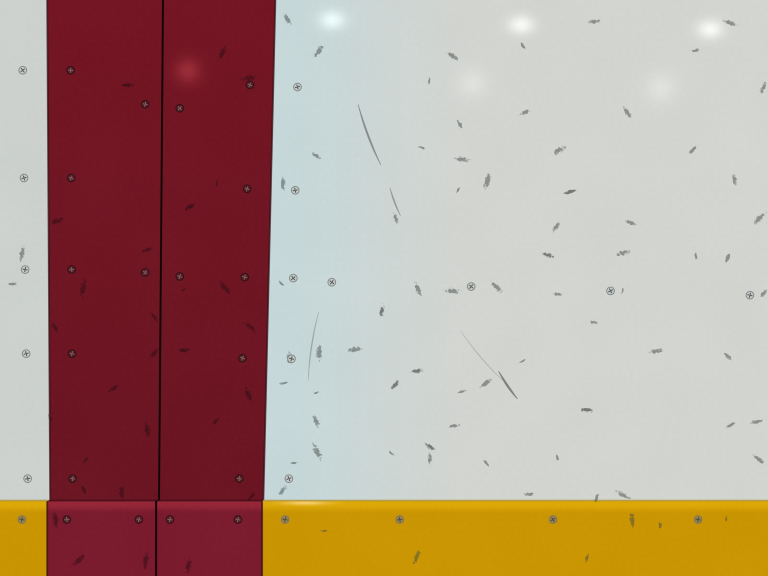
This texture is drawn by a Shadertoy shader. Its source:

```glsl
// Scuffed white rink boards with a dark red double stripe, a yellow kick plate and screws.

const float KICK_TOP = 0.131;
const float ROWS[5] = float[5](0.878, 0.691, 0.532, 0.386, 0.169);
const float KICK_SCREWS[9] = float[9](0.038, 0.116, 0.241, 0.295, 0.413, 0.495, 0.694, 0.96, 1.212);
// Smudges: centre and angle
const vec3 SMUDGES[10] = vec3[10](
  vec3(0.951, 0.557, -0.3), vec3(0.686, 0.332, 0.8), vec3(0.724, 0.356, 0.1),
  vec3(1.019, 0.288, -0.1), vec3(0.747, 0.224, -0.6), vec3(0.99, 0.667, 0.3),
  vec3(0.663, 0.46, 1.4), vec3(0.222, 0.852, 0), vec3(0.33, 0.641, 0.5), vec3(0.319, 0.392, 0.1));
// Scratches: both ends, strongest first
const vec4 SCRATCHES[5] = vec4[5](
  vec4(0.866, 0.355, 0.898, 0.308), vec4(0.622, 0.818, 0.661, 0.714), vec4(0.677, 0.674, 0.695, 0.626),
  vec4(0.553, 0.458, 0.535, 0.34), vec4(0.8, 0.425, 0.872, 0.34));

vec2 hash2(vec2 p) {
  vec3 q = fract(p.xyx * vec3(0.1031, 0.103, 0.0973));
  q += dot(q, q.yzx + 33.33);
  return fract((q.xx + q.yz) * q.zy);
}

float slope(vec2 cell, vec2 offset) { return dot(hash2(cell) * 2.0 - 1.0, offset); }

float gradientNoise(vec2 p) {
  vec2 i = floor(p), f = fract(p), u = f * f * (3.0 - 2.0 * f), e = vec2(1, 0);
  return mix(mix(slope(i, f), slope(i + e, f - e), u.x),
    mix(slope(i + e.yx, f - e.yx), slope(i + 1.0, f - 1.0), u.x), u.y);
}

float line(float d, float halfWidth, float px) {
  return 1.0 - smoothstep(halfWidth - px, halfWidth + px, abs(d));
}

float glow(vec2 d, vec2 size) { return exp(-dot(d / size, d / size)); }

mat2 rotation(float a) { return mat2(cos(a), -sin(a), sin(a), cos(a)); }

// Bent scratch that tapers towards both ends
float scratch(vec2 p, vec4 ends, float width, float px) {
  vec2 d = p - ends.xy, ab = ends.zw - ends.xy;
  float h = clamp(dot(d, ab) / dot(ab, ab), 0.0, 1.0), arch = 4.0 * h * (1.0 - h);
  d -= ab * h + vec2(ab.y, -ab.x) * 0.025 * arch;
  return line(length(d), width * (0.3 + 0.7 * arch), px);
}

// Rubbed spot broken up by noise
float smudge(vec2 p, vec3 mark, float size, float px) {
  vec2 d = rotation(mark.z) * (p - mark.xy) / (size * vec2(1, 0.36));
  return 1.0 - smoothstep(0.45, 1.1 + px / size, length(d) + 0.9 * gradientNoise(p * 240.0));
}

float scatteredMarks(vec2 p, float frequency, float density, float px) {
  vec2 cell = floor(p * frequency), shape = hash2(cell + 71.0);
  vec2 centre = (cell + 0.3 + 0.4 * hash2(cell)) / frequency;
  float size = (0.07 + 0.17 * shape.y) / frequency;
  return step(shape.x, density) * smudge(p, vec3(centre, 40.0 * shape.y), size, px);
}

vec2 nearer(vec2 a, vec2 b) { return dot(a, a) < dot(b, b) ? a : b; }

vec2 screwColumn(vec2 p, vec2 best, float xTop, float xBottom, float drop) {
  for (int i = 0; i < 5; i++) {
    float y = ROWS[i];
    best = nearer(best, p - vec2(mix(xBottom, xTop, y), y - drop * (y - 0.169)));
  }
  return best;
}

// Offset from the nearest screw
vec2 screwOffset(vec2 p) {
  vec2 best = screwColumn(p, vec2(9), 0.038, 0.05, 0.0);
  best = screwColumn(p, best, 0.122, 0.127, 0.0);
  best = screwColumn(p, best, 0.437, 0.411, 0.036);
  best = screwColumn(p, best, 0.519, 0.498, 0.041);
  for (int i = 0; i < 4; i++) {
    float k = float(i), row = floor(k / 2.0), side = mod(k, 2.0);
    best = nearer(best, p - vec2(0.576 + 0.242 * k, 0.51 - 0.0075 * k));
    best = nearer(best, p - vec2(0.252 + 0.06 * side, 0.819 - 0.007 * side - 0.292 * row));
  }
  for (int i = 0; i < 9; i++) best = nearer(best, p - vec2(KICK_SCREWS[i], 0.098));
  return best;
}

void mainImage(out vec4 fragColor, in vec2 fragCoord) {
  float px = 0.7 / iResolution.y;
  vec2 p = fragCoord / iResolution.y;
  float kick = 1.0 - smoothstep(-px, px, p.y - KICK_TOP);
  vec3 edges = mix(vec3(0.088, 0.275, 0.454), vec3(0.082, 0.283, 0.478), p.y);
  edges = p.x - mix(edges, vec3(0.082, 0.271, 0.455), kick);
  float red = smoothstep(-px, px, edges.x) * (1.0 - smoothstep(-px, px, edges.z));

  // White board with lamp reflections
  vec3 white = mix(vec3(0.775, 0.845, 0.85), vec3(0.825, 0.833, 0.815), smoothstep(0.46, 0.85, p.x));
  white = mix(vec3(0.8, 0.82, 0.805), white, step(0.3, p.x));
  for (int i = 0; i < 3; i++) {
    vec2 lamp = p - vec2(0.577, 0.965) - float(i) * vec2(0.328, -0.008);
    white += 0.15 * glow(lamp, vec2(0.022, 0.016)) + 0.05 * glow(lamp - vec2(0.243, -0.11), vec2(0.025));
  }

  // Red stripe and yellow kick plate
  float lip = smoothstep(0.108, 0.124, p.y);
  vec3 stripe = mix(vec3(0.415, 0.085, 0.135), vec3(0.455, 0.085, 0.14), p.y);
  stripe += vec3(0.15, 0.09, 0.08) * glow(p - vec2(0.326, 0.877), vec2(0.022));
  stripe = mix(stripe, mix(vec3(0.48, 0.105, 0.18), vec3(0.58, 0.15, 0.22), lip), kick);
  vec3 yellow = mix(vec3(0.79, 0.585, 0.01), vec3(0.86, 0.66, 0.03), lip);
  yellow += vec3(0.1, 0.15, 0.4) * glow(p - vec2(0.53, 0.127), vec2(0.04, 0.004));
  vec3 col = mix(mix(white, yellow, kick), stripe, red);
  col += 0.01 * (gradientNoise(p * 150.0) + gradientNoise(p * 9.0));

  // Joints
  float sides = line(min(abs(edges.x), abs(edges.z)), 0.0016, px);
  col = mix(col, vec3(0.2, 0.06, 0.08), 0.75 * sides);
  vec3 ledge = mix(vec3(0.66, 0.56, 0.25), vec3(0.22, 0.04, 0.07), red);
  col = mix(col, ledge, 0.7 * line(p.y - KICK_TOP, 0.0015, px));
  col = mix(col, vec3(0.08, 0.02, 0.03), line(edges.y, 0.0017, px));

  // Scuffs and scratches
  float density = mix(0.32, 0.1, p.y) + 0.15 * glow(p - 0.5, vec2(0.06, 0.4));
  float scuffs = 0.5 * scatteredMarks(p, 17.0, density, px);
  for (int i = 0; i < 10; i++) scuffs = max(scuffs, 0.65 * smudge(p, SMUDGES[i], 0.01, px));
  for (int i = 0; i < 5; i++) {
    float fade = 1.0 - float(i) / 7.0;
    scuffs = max(scuffs, 0.6 * fade * scratch(p, SCRATCHES[i], 0.002 * fade, px));
  }
  col = mix(col, mix(vec3(0.27, 0.29, 0.28), vec3(0.17, 0.05, 0.08), red), scuffs);

  // Screws with crossed slots
  vec2 d = screwOffset(p);
  float r = length(d);
  vec2 slot = abs(rotation(3.0 * sin(dot(p - d, vec2(40, 23)))) * d);
  float slots = line(min(slot.x, slot.y), 0.0009, px) * line(r, 0.0045, px);
  vec3 head = mix(mix(vec3(0.77, 0.8, 0.79), vec3(0.6, 0.52, 0.3), kick), vec3(0.29, 0.13, 0.15), red);
  col = mix(col, head, line(r, 0.0068, px));
  vec3 rim = mix(vec3(0.43), vec3(0.16, 0.04, 0.06), red);
  col = mix(col, rim, 0.75 * line(r - 0.0066, 0.0008, px));
  col = mix(col, mix(vec3(0.22), vec3(0.62, 0.42, 0.43), red), 0.8 * slots);
  fragColor = vec4(col, 1.0);
}
```
